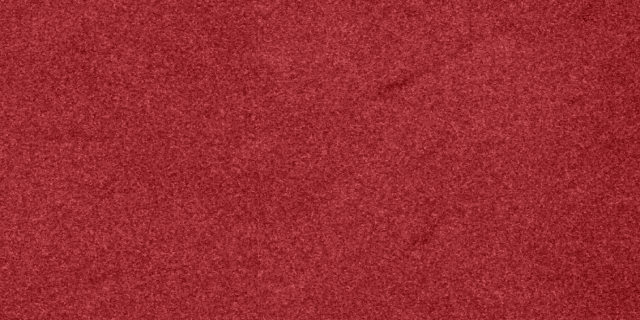
A Shadertoy shader for this texture:

```glsl
vec3 hash3(vec2 p) {
    vec3 q = fract(vec3(p.xyx) * vec3(0.1031, 0.1030, 0.0973));
    q += dot(q, q.yxz + 33.33);
    return fract((q.xxy + q.yzz) * q.zyx);
}

// Soft cellular noise in -1..1: each cell holds one tuft of random shade
float tufts(vec2 p) {
    vec2 cell = floor(p);
    vec2 sum = vec2(0.0);
    for (int y = -1; y <= 1; y++) {
        for (int x = -1; x <= 1; x++) {
            vec2 id = cell + vec2(x, y);
            vec3 rnd = hash3(id + 57.0);
            vec2 d = id + rnd.xy - p;
            float weight = exp(-5.0 * dot(d, d));
            sum += weight * vec2(rnd.z * 2.0 - 1.0, 1.0);
        }
    }
    return sum.x / sum.y;
}

// Soft stroke that tapers away from its centre
float crease(vec2 p, vec2 centre, float angle, float len, float width) {
    vec2 dir = vec2(cos(angle), sin(angle));
    vec2 d = p - centre;
    float along = dot(d, dir) / len;
    float across = dot(d, vec2(-dir.y, dir.x)) / width;
    return exp(-along * along - across * across);
}

float creases(vec2 p) {
    // Bend the strokes so no fold runs straight
    vec2 q = p + 0.010 * sin(p.yx * vec2(19.0, 15.0) + 1.5)
               + 0.010 * vec2(tufts(p * 20.0), tufts(p * 20.0 + 40.0));

    // One long diagonal fold with a deep pinch
    float shade = -0.042 * crease(q, vec2(1.36, 0.80), 0.48, 0.30, 0.011);
    shade += 0.018 * crease(q, vec2(1.36, 0.765), 0.48, 0.28, 0.025);
    shade -= 0.095 * crease(q, vec2(1.24, 0.745), 0.55, 0.045, 0.014);

    // Scattered short folds, a dark side and a paler lip
    for (int i = 0; i < 16; i++) {
        float n = float(i);
        vec3 rnd = hash3(vec2(n, 7.0));
        vec2 centre = vec2(2.0, 1.0) * fract(vec2(0.755, 0.570) * n + vec2(0.11, 0.56));
        float angle = mix(-0.3, 1.0, rnd.x);
        float len = mix(0.03, 0.11, rnd.y);
        float width = mix(0.009, 0.018, rnd.z);
        float depth = i % 4 == 3 ? 0.045 : -0.075 * mix(0.5, 1.0, rnd.z);
        shade += depth * crease(q, centre, angle, len, width);
        shade += 0.012 * crease(q, centre - vec2(0.0, 0.03), angle, len, 0.02);
    }
    return shade;
}

void mainImage(out vec4 fragColor, in vec2 fragCoord) {
    vec2 p = fragCoord / iResolution.y;
    vec2 uv = fragCoord / iResolution.xy;

    // Short pile, slightly wider than tall
    float pile = tufts(p * vec2(150.0, 182.0));
    float fibre = tufts(p * vec2(245.0, 270.0) + 91.0);
    float grain = 0.074 * pile + 0.080 * fibre;
    grain += 0.04 * smoothstep(0.45, 0.9, 0.6 * pile + 0.5 * fibre);

    // Brushed nap: broad, soft patches
    vec2 drift = p + 0.06 * sin(p.yx * 7.0 + vec2(0.4, 2.1));
    float nap = 0.014 * tufts(drift * vec2(2.6, 3.4) + 5.0)
              + 0.013 * tufts(drift * vec2(7.0, 10.0) + 23.0)
              + 0.010 * tufts(drift * vec2(24.0, 32.0) + 61.0);

    // Gentle falloff to the right and the lower corners
    float falloff = 0.030 * smoothstep(0.75, 1.0, uv.x)
                  + 0.020 * smoothstep(0.3, 0.0, uv.y) * abs(2.0 * uv.x - 1.0);

    float shade = grain + nap + creases(p) - falloff + 0.008;
    vec3 cloth = vec3(0.60, 0.168, 0.188) + shade * vec3(1.0, 0.88, 0.88);
    fragColor = vec4(clamp(cloth, 0.0, 1.0), 1.0);
}
```
